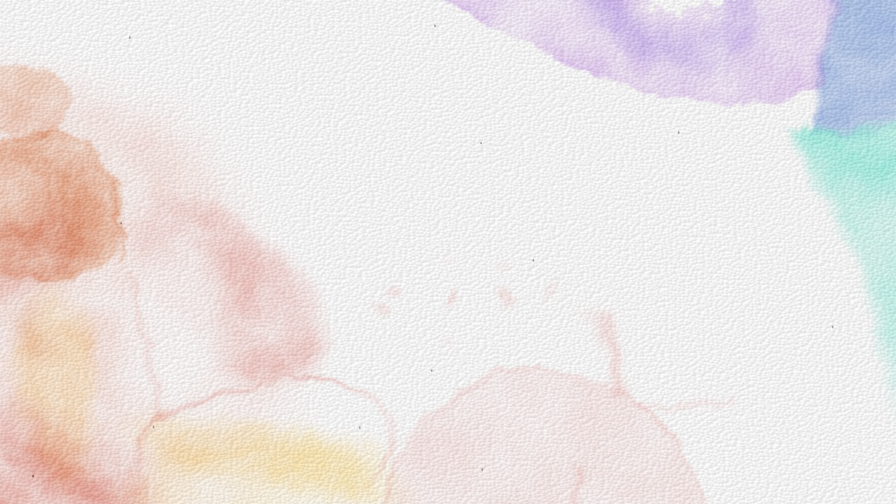
Write a WebGL 2 fragment shader that draws this background.

```glsl
#version 300 es
precision highp float;
// Watercolour washes in the corners of a sheet of grainy white paper.
// Each wash is a distance field bent by layered sines; it multiplies the paper
// by a tint and dries with a patchy rim. Cellular noise gives mottling and grain.

#define PAPER vec3(0.943, 0.94, 0.94)
#define GRAIN_SCALE vec2(125.0, 178.0)
#define GRAIN_DEPTH 0.097
#define BLEED 0.018
#define MOTTLE 0.7
#define SPECK_GRID 5.0
#define SPECK_CHANCE 0.3

uniform vec2 u_resolution;
out vec4 fragColor;

vec2 hash22(vec2 p) {
    vec3 h = fract(p.xyx * vec3(0.1031, 0.1030, 0.0973));
    h += dot(h, h.yzx + 33.33);
    return fract((h.xx + h.yz) * h.zy);
}

// Distance to the nearest scattered point
float cellular(vec2 p) {
    vec2 cell = floor(p), f = p - cell;
    float nearest = 2.0;
    for (int y = -1; y <= 1; y++)
        for (int x = -1; x <= 1; x++) {
            vec2 o = vec2(x, y);
            nearest = min(nearest, length(o + hash22(cell + o) - f));
        }
    return nearest;
}

// Bends space with turned, ever finer sines
vec2 bleed(vec2 p) {
    mat2 turn = mat2(0.8, 0.6, -0.6, 0.8);
    vec2 dir = p;
    float freq = 9.0, amp = BLEED;
    for (int i = 0; i < 7; i++) {
        dir = turn * dir;
        vec2 s = sin(freq * dir.yx + float(i) * vec2(1.7, 2.9));
        p += amp * s;
        dir += amp * s.yx;
        freq *= 1.9;
        amp *= 0.62;
    }
    return p;
}

float ellipse(vec2 p, vec2 centre, vec2 radius, float angle) {
    float c = cos(angle), s = sin(angle);
    vec2 q = mat2(c, -s, s, c) * (p - centre);
    return (length(q / radius) - 1.0) * min(radius.x, radius.y);
}

float inside(float d, float soft) { return 1.0 - smoothstep(-soft, soft, d); }
float rim(float d, float width) { return exp(-d * d / (width * width)); }
float blob(vec2 p, vec2 centre, vec2 radius, float angle, float soft) {
    return inside(ellipse(p, centre, radius, angle), soft);
}
float stroke(vec2 p, vec2 a, vec2 b, float width) {
    vec2 d = b - a;
    return rim(length(p - a - d * clamp(dot(p - a, d) / dot(d, d), 0.0, 1.0)), width);
}

void stain(inout vec3 ink, vec3 tint, float amount) { ink *= mix(vec3(1.0), tint, amount); }
void lift(inout vec3 ink, float amount) { ink = mix(ink, vec3(1.0), amount); }

void main() {
    vec2 uv = gl_FragCoord.xy / u_resolution.y;
    uv.x += 0.5 * (16.0 / 9.0 - u_resolution.x / u_resolution.y);
    vec2 p = bleed(uv);
    float blot = 0.5 + 0.25 * (sin(17.0 * p.x + 4.0 * sin(9.0 * p.y)) + sin(23.0 * p.y - 3.0 * sin(13.0 * p.x)));
    float load = 1.0 - MOTTLE * (0.5 * blot + 0.6 * cellular(p * 11.0) + 0.35 * cellular(p * 37.0) - 0.2);
    float patchy = 0.3 + 0.9 * blot;
    vec3 ink = vec3(1.0);

    // Pink veils, the pale gap between them and stray drops
    vec3 pink = vec3(0.97, 0.85, 0.84);
    stain(ink, vec3(0.985, 0.90, 0.88), load * blob(p, vec2(0.0, 0.36), vec2(0.56, 0.48), -0.5, 0.12));
    stain(ink, pink, load * blob(p, vec2(0.46, 0.43), vec2(0.22, 0.13), -0.7, 0.025));
    lift(ink, 0.8 * blob(p, vec2(0.34, 0.35), vec2(0.09, 0.15), 0.2, 0.05));
    float pool = ellipse(p, vec2(1.09, -0.10), vec2(0.34, 0.36), 0.0);
    stain(ink, pink, inside(pool, 0.015) * 0.5 * load + 0.45 * patchy * rim(pool, 0.006));
    stain(ink, pink, 0.6 * stroke(p, vec2(1.19, 0.38), vec2(1.24, 0.23), 0.015));
    stain(ink, pink, 0.3 * stroke(p, vec2(1.28, 0.20), vec2(1.47, 0.215), 0.008));
    stain(ink, pink, 0.5 * stroke(p, vec2(1.17, 0.10), vec2(1.15, 0.0), 0.01));
    stain(ink, pink, 0.4 * stroke(p, vec2(0.25, 0.45), vec2(0.33, 0.19), 0.008));
    stain(ink, pink, 0.5 * inside(cellular(p * 10.0) - 0.12, 0.08) * rim(uv.y - 0.4, 0.07) * rim(uv.x - 0.9, 0.25));

    // Orange blooms
    vec3 orange = vec3(0.95, 0.78, 0.67);
    float bloom = ellipse(p, vec2(0.05, 0.81), vec2(0.095, 0.085), 0.0);
    stain(ink, orange, inside(bloom, 0.008) * 0.6 * load + 0.2 * patchy * rim(bloom, 0.006));
    bloom = ellipse(p, vec2(0.07, 0.585), vec2(0.165, 0.155), 0.0);
    stain(ink, orange, inside(bloom, 0.009) * load + 0.3 * patchy * rim(bloom, 0.006));
    stain(ink, orange, 0.7 * load * stroke(p, vec2(0.06, 0.69), vec2(0.14, 0.53), 0.04));
    stain(ink, orange, 0.5 * stroke(p, vec2(0.225, 0.62), vec2(0.23, 0.49), 0.006));
    stain(ink, vec3(0.96, 0.83, 0.80), load * blob(p, vec2(0.03, 0.49), vec2(0.12, 0.08), 0.3, 0.03));

    // Yellow and red pools, with a dried crest above them
    vec3 yellow = vec3(1.0, 0.945, 0.79);
    float crest = ellipse(p, vec2(0.53, 0.11), vec2(0.24, 0.155), 0.0);
    lift(ink, 0.35 * inside(crest, 0.03));
    stain(ink, pink, 0.9 * patchy * rim(crest, 0.006) * smoothstep(0.0, 0.14, uv.y));
    stain(ink, yellow, load * blob(p, vec2(0.53, 0.09), vec2(0.25, 0.07), -0.32, 0.025));
    stain(ink, yellow, 0.6 * load * blob(p, vec2(0.50, 0.03), vec2(0.24, 0.09), 0.0, 0.03));
    stain(ink, yellow, load * blob(p, vec2(0.12, 0.23), vec2(0.07, 0.16), 0.2, 0.03));
    stain(ink, orange, 0.4 * stroke(p, vec2(0.04, 0.36), vec2(0.08, 0.29), 0.025));
    stain(ink, vec3(0.945, 0.75, 0.72), load * blob(p, vec2(0.06, 0.02), vec2(0.25, 0.14), 0.0, 0.04));

    // Violet sweep with a dark whorl around a ragged dry spot
    float sweep = max(0.796 + 0.75 * (p.x - 1.42) * (p.x - 1.42) - p.y, p.x - 1.66);
    float whorl = ellipse(p, vec2(1.35, 0.98), vec2(0.13, 0.09), -0.2);
    float ragged = 0.05 * (cellular(uv * 32.0) - 0.5);
    stain(ink, vec3(0.91, 0.82, 0.965), inside(sweep, 0.007) * load * (0.6 + 0.6 * exp(16.0 * min(sweep, 0.0))));
    stain(ink, vec3(0.84, 0.78, 0.97), 0.9 * load * rim(whorl, 0.03));
    lift(ink, inside(ellipse(p, vec2(1.365, 1.0), vec2(0.06, 0.045), -0.3) + ragged, 0.007));

    // Blue corner above a teal run down the right side
    float corner = max(1.65 - p.x, 0.755 - p.y);
    stain(ink, vec3(0.65, 0.75, 0.92), inside(corner, 0.018) * (0.4 + 0.6 * load));
    float run = 1.574 + 0.2 * (1.0 - exp(-4.0 * max(0.757 - p.y, 0.0))) - p.x;
    float wet = inside(run, 0.035) * inside(p.y - 0.757, 0.012) * smoothstep(0.08, 0.3, uv.y);
    stain(ink, vec3(0.65, 0.95, 0.90), wet * mix(0.65, 1.0, smoothstep(0.58, 0.70, p.y)) * (0.4 + 0.6 * load));

    // Embossed grain and stray fibres
    vec2 g = uv * GRAIN_SCALE;
    float grain = cellular(g) - cellular(g + vec2(0.35, -0.45));
    vec2 cell = floor(uv * SPECK_GRID), h = hash22(cell + 7.0);
    float speck = length((fract(uv * SPECK_GRID) - 0.2 - 0.6 * h) * vec2(1.4, 1.0)) / SPECK_GRID;
    float dust = step(hash22(cell + 31.0).x, SPECK_CHANCE) * inside(speck - 0.0025, 0.0015);
    fragColor = vec4(clamp(PAPER * ink + GRAIN_DEPTH * grain - 0.3 * dust, 0.0, 1.0), 1.0);
}
```
